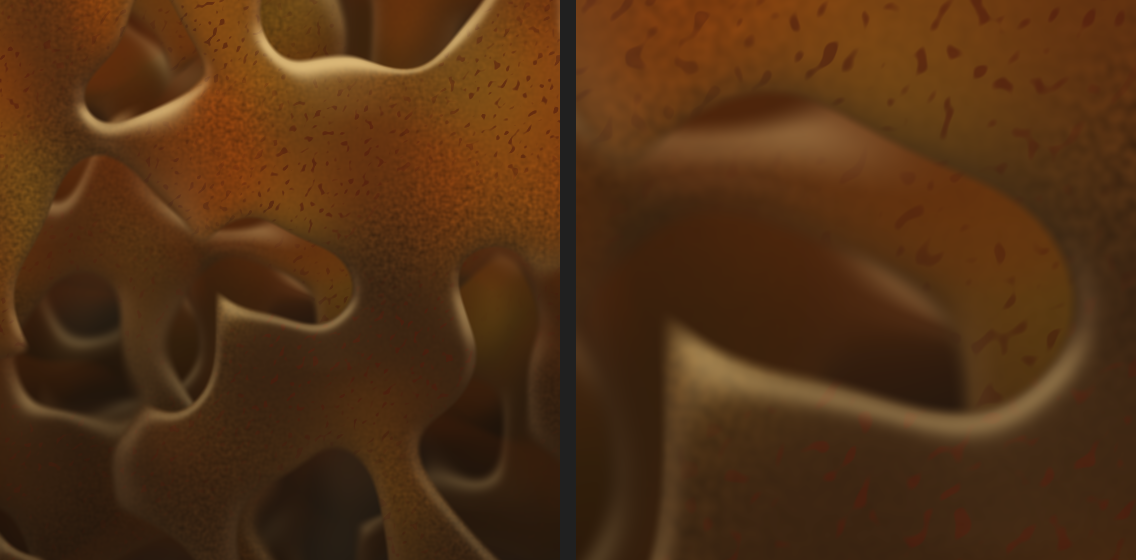
Left: the whole. Right: its middle third, enlarged.
Give the GLSL for this texture, as a three.js fragment shader.

```glsl
varying vec2 vUv;

vec2 hash2(vec2 p) {
  p = vec2(dot(p, vec2(127.1, 311.7)), dot(p, vec2(269.5, 183.3)));
  return fract(sin(p) * 43758.5);
}

float cornerSlope(vec2 cell, vec2 corner, vec2 f) {
  return dot(hash2(cell + corner) * 2.0 - 1.0, f - corner);
}

float gradientNoise(vec2 p) {
  vec2 i = floor(p);
  vec2 f = fract(p);
  vec2 u = f * f * f * (f * (f * 6.0 - 15.0) + 10.0);
  float low = mix(cornerSlope(i, vec2(0.0), f), cornerSlope(i, vec2(1.0, 0.0), f), u.x);
  float high = mix(cornerSlope(i, vec2(0.0, 1.0), f), cornerSlope(i, vec2(1.0), f), u.x);
  return mix(low, high, u.y);
}

// Smoothly merged distance to jittered pores: negative inside a hole
float poreDistance(vec2 p) {
  p += 0.4 * vec2(gradientNoise(p * 1.4), gradientNoise(p * 1.4 + 41.0));
  vec2 base = floor(p);
  float sum = 0.0;
  for (int y = -1; y <= 1; y++) {
    for (int x = -1; x <= 1; x++) {
      vec2 cell = base + vec2(float(x), float(y));
      vec2 center = cell + 0.15 + 0.7 * hash2(cell);
      float radius = mix(0.22, 0.58, hash2(cell + 57.0).x);
      sum += exp(-14.0 * (length(p - center) - radius));
    }
  }
  return -log(sum) / 14.0;
}

// Translucent amber flesh, darker towards the bottom
vec3 fleshColor(vec2 uv, float seed) {
  float patches = gradientNoise(uv * 3.4 + seed);
  float glow = smoothstep(0.05, 1.0, 0.8 * uv.y + 0.08 + 0.85 * patches);
  float hue = smoothstep(-0.25, 0.35, gradientNoise(uv * 3.1 + seed + 19.0));
  vec3 lit = mix(vec3(0.52, 0.23, 0.04), vec3(0.50, 0.33, 0.08), hue);
  return mix(vec3(0.225, 0.135, 0.06), lit, glow);
}

// Small dark red flecks and fine grain, gathered in patches
vec3 addSpeckles(vec3 color, vec2 uv, float seed, float strength) {
  vec2 q = vec2(uv.x * 0.6 + uv.y * 0.8, uv.y * 0.6 - uv.x * 0.8);
  q += 0.006 * vec2(gradientNoise(uv * 40.0), gradientNoise(uv * 40.0 + 9.0));
  float fleck = smoothstep(0.16, 0.36, gradientNoise(q * vec2(68.0, 98.0) + seed));
  float gathered = smoothstep(-0.3, 0.2, gradientNoise(uv * 4.0 + seed + 7.0));
  color = mix(color, vec3(0.31, 0.10, 0.04), 0.65 * fleck * gathered * strength);
  float grain = gradientNoise(uv * 130.0 + seed) + 0.6 * gradientNoise(uv * 70.0);
  return color * (1.0 + 0.3 * grain * strength * (1.2 - gathered));
}

void main() {
  vec3 color = mix(vec3(0.19, 0.15, 0.10), vec3(0.20, 0.14, 0.07), vUv.y);

  // Sponge sheets from far and blurred to near and sharp
  for (int i = 0; i < 4; i++) {
    float near = float(i) / 3.0;
    float seed = 13.7 * float(i) + 5.0;
    vec2 p = vUv * vec2(1.0, 0.85) * mix(3.6, 2.9, near) + seed;
    float d = poreDistance(p);
    vec2 slope = vec2(poreDistance(p + vec2(0.02, 0.0)) - d,
                      poreDistance(p + vec2(0.0, 0.02)) - d) / 0.02;
    float facingUp = smoothstep(0.0, 0.9, -slope.y);
    float facingDown = smoothstep(0.0, 0.9, slope.y);
    float blur = mix(0.08, 0.014, sqrt(near));

    // Shaded pore with an ember-lit inner wall under its upper edge
    float wall = smoothstep(-0.35, 0.0, d);
    color *= 1.0 - 0.16 * wall;
    color = mix(color, vec3(0.42, 0.17, 0.04), 0.5 * wall * facingDown * (0.2 + 0.8 * vUv.y));

    // Flesh with dull rounded shoulders
    float inside = max(d, 0.0);
    vec3 sheet = fleshColor(vUv, seed) * mix(0.72, 1.0, near);
    sheet = addSpeckles(sheet, vUv, seed, smoothstep(0.2, 0.9, near));
    sheet = mix(sheet, vec3(0.21, 0.145, 0.075), 0.65 * exp(-inside * 14.0) * (1.0 - facingUp));

    // Cream light along the edges that face up, broad in places
    float light = mix(0.55, 1.0, near) * (0.5 + 0.5 * vUv.y);
    float breadth = smoothstep(-0.25, 0.3, gradientNoise(vUv * 5.0 + seed + 31.0));
    float rimWidth = mix(0.06, mix(0.022, 0.05, breadth), near);
    float rim = exp(-pow((d - 0.025) / rimWidth, 2.0));
    float sheen = exp(-inside * mix(13.0, 6.0, breadth));
    sheet = mix(sheet, vec3(0.47, 0.35, 0.19), (0.35 + 0.5 * breadth) * facingUp * light * sheen);
    sheet = mix(sheet, vec3(0.86, 0.73, 0.48), (0.55 + 0.4 * breadth) * facingUp * light * rim);
    sheet += vec3(0.13, 0.10, 0.07) * rim * light * (1.0 - facingUp) * (1.0 - facingDown);

    color = mix(color, sheet, smoothstep(-blur, blur, d));
  }

  // Falling light towards the lower edge, under a thin warm haze
  color *= mix(0.88, 1.05, smoothstep(0.0, 0.7, vUv.y));
  color = color * 0.97 + vec3(0.016, 0.012, 0.010);
  gl_FragColor = vec4(color, 1.0);
}
```
